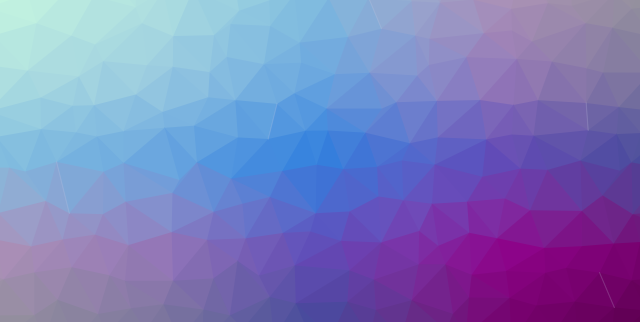
A Shadertoy shader for this background:

```glsl
// Low-poly gradient: a jittered grid is split into triangles, and each triangle
// takes one flat colour sampled at its centroid. The colour is a power mean of
// one palette read across the canvas and the same palette read down it.

const float ROWS = 9.5;                  // grid rows per canvas height
const vec2 JITTER = vec2(0.74, 0.64);    // vertex scatter, in cells
const float BLEND_POWER = 1.3;           // above 1 favours the lighter colour

const vec3 MINT   = vec3(0.77, 0.96, 0.88);
const vec3 SKY    = vec3(0.60, 0.79, 0.88);
const vec3 BLUE   = vec3(0.18, 0.49, 0.87);
const vec3 INDIGO = vec3(0.42, 0.32, 0.74);
const vec3 PURPLE = vec3(0.56, 0.01, 0.54);
const vec3 PLUM   = vec3(0.37, 0.00, 0.32);

float hash(vec2 p) {
    return fract(sin(dot(p, vec2(127.1, 311.7))) * 43758.5453);
}

vec2 gridVertex(vec2 id) {
    vec2 scatter = vec2(hash(id), hash(id + 31.7)) - 0.5;
    return id + JITTER * scatter;
}

float ramp(float from, float to, float t) {
    return clamp((t - from) / (to - from), 0.0, 1.0);
}

// Piecewise palette, mint to plum.
vec3 palette(float t) {
    vec3 c = mix(MINT, SKY, ramp(0.0, 0.25, t));
    c = mix(c, BLUE, ramp(0.25, 0.5, t));
    c = mix(c, INDIGO, ramp(0.5, 0.64, t));
    c = mix(c, PURPLE, ramp(0.64, 0.79, t));
    return mix(c, PLUM, ramp(0.79, 1.0, t));
}

vec3 gradient(vec2 uv) {
    vec3 across = pow(palette(uv.x), vec3(BLEND_POWER));
    vec3 down = pow(palette(uv.y), vec3(BLEND_POWER));
    return pow(0.5 * (across + down), vec3(1.0 / BLEND_POWER));
}

// Signed distance to the line u-v, positive on the inner side.
float edgeDistance(vec2 p, vec2 u, vec2 v) {
    vec2 e = normalize(v - u), w = p - u;
    return e.x * w.y - e.y * w.x;
}

float segmentDistance(vec2 p, vec2 u, vec2 v) {
    vec2 e = v - u, w = p - u;
    return length(w - e * clamp(dot(w, e) / dot(e, e), 0.0, 1.0));
}

// Flat colour times coverage in rgb, coverage in alpha.
vec4 triangle(vec2 p, vec2 a, vec2 b, vec2 c, vec2 extent, float pixel) {
    float inside = min(edgeDistance(p, a, b),
                   min(edgeDistance(p, b, c), edgeDistance(p, c, a)));
    float coverage = clamp(0.5 + inside / pixel, 0.0, 1.0);
    return vec4(gradient((a + b + c) / 3.0 / extent), 1.0) * coverage;
}

void mainImage(out vec4 fragColor, in vec2 fragCoord) {
    // Grid space, measured down from the top left.
    float pixel = ROWS / iResolution.y;
    vec2 extent = iResolution.xy * pixel;
    vec2 p = vec2(fragCoord.x, iResolution.y - fragCoord.y) * pixel;

    vec4 sum = vec4(0.0);
    float hairline = 0.0;

    for (int j = -1; j <= 1; j++)
    for (int i = -1; i <= 1; i++) {
        vec2 id = floor(p) + vec2(i, j);
        vec2 a = gridVertex(id);
        vec2 b = gridVertex(id + vec2(1, 0));
        vec2 c = gridVertex(id + vec2(1, 1));
        vec2 d = gridVertex(id + vec2(0, 1));

        // A few cell sides carry a faint light line.
        float chosen = step(0.955, hash(id + 73.3));
        float line = 1.0 - smoothstep(0.0, 0.01 + 0.8 * pixel, segmentDistance(p, a, d));
        hairline = max(hairline, chosen * line);

        // Split each cell along its shorter diagonal.
        if (distance(b, d) < distance(a, c)) {
            vec2 first = a;
            a = b; b = c; c = d; d = first;
        }
        sum += triangle(p, a, b, c, extent, pixel);
        sum += triangle(p, a, c, d, extent, pixel);
    }

    vec3 colour = sum.rgb / max(sum.a, 1e-4);
    fragColor = vec4(mix(colour, vec3(0.8, 0.8, 0.9), 0.2 * hairline), 1.0);
}
```
